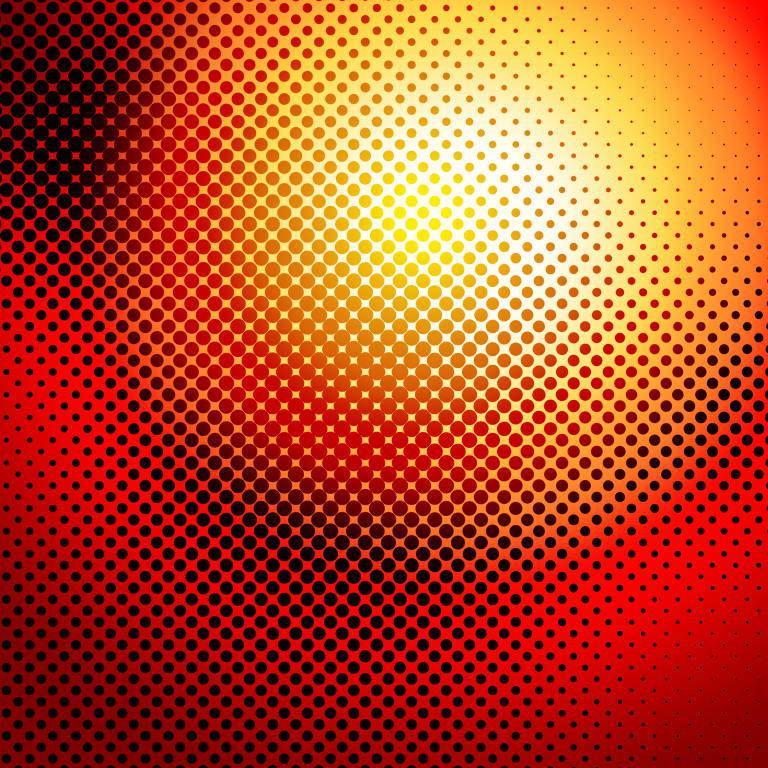
Write a WebGL 2 fragment shader that draws this background.

```glsl
#version 300 es
precision highp float;
// Halftone dots over a hot radial glow (white, yellow, orange, red, dark red).
// Two offset square lattices form the dot grid; a sum of soft bumps sets each
// dot's radius, and a second radial ramp colours the dots from yellow to black.

#define PITCH vec2(0.03014, 0.02962)
#define GRID_ORIGIN vec2(0.0085, 0.9896)
#define GLOW_CENTER vec2(0.586, 0.714)
#define CORE_CENTER vec2(0.592, 0.694)
#define DOT_GLOW_CENTER vec2(0.553, 0.720)
#define BASE_RADIUS 0.196
#define MAX_RADIUS 0.38
#define EDGE_SOFTNESS 0.0007

uniform vec2 u_resolution;
out vec4 fragColor;

// Gaussian bump of height 1
float bump(vec2 p, vec2 center, float width) {
    vec2 d = (p - center) / width;
    return exp(-0.5 * dot(d, d));
}

// Glow behind the dots
vec3 backgroundColor(vec2 p) {
    const vec3 white = vec3(1.0, 1.0, 0.97);
    const vec3 yellow = vec3(0.99, 0.86, 0.27);
    const vec3 orange = vec3(1.0, 0.50, 0.15);
    const vec3 red = vec3(1.0, 0.01, 0.0);
    const vec3 darkRed = vec3(0.50, 0.0, 0.0);

    float d = distance(p, GLOW_CENTER);
    vec3 color = mix(yellow, orange, smoothstep(0.25, 0.41, d));
    color = mix(color, red, smoothstep(0.38, 0.50, d));
    color = mix(color, darkRed, smoothstep(0.49, 0.82, d));
    color *= 1.0 - 0.4 * bump(p, vec2(0.0, 0.97), 0.13);
    float core = 1.0 - smoothstep(0.10, 0.31, distance(p, CORE_CENTER));
    return mix(color, white, core);
}

// Ramp seen through the dots
vec3 dotColor(vec2 p) {
    const vec3 yellow = vec3(1.0, 0.93, 0.0);
    const vec3 amber = vec3(0.92, 0.65, 0.03);
    const vec3 rust = vec3(0.86, 0.44, 0.03);
    const vec3 red = vec3(0.78, 0.0, 0.0);
    const vec3 black = vec3(0.01, 0.0, 0.0);

    float d = distance(p, DOT_GLOW_CENTER);
    vec3 color = mix(yellow, amber, smoothstep(0.02, 0.14, d));
    color = mix(color, rust, smoothstep(0.11, 0.21, d));
    color = mix(color, red, smoothstep(0.19, 0.31, d));
    return mix(color, black, smoothstep(0.31, 0.48, d));
}

// Dot radius, from the swelling and shrinking zones
float dotRadius(vec2 p) {
    float r = BASE_RADIUS;
    r += 0.183 * bump(p, vec2(0.48, 0.49), 0.26);
    r += 0.139 * bump(p, vec2(0.10, 0.83), 0.14);
    r += 0.078 * bump(p, vec2(0.96, 0.47), 0.10);
    r -= 0.196 * bump(p, vec2(0.90, 0.91), 0.25);
    r -= 0.174 * bump(p, vec2(0.94, 0.11), 0.17);
    r -= 0.130 * bump(p, vec2(0.00, 0.44), 0.12);
    return clamp(r, 0.025, MAX_RADIUS) * PITCH.x;
}

// Coverage of both lattices, the second shifted by half a cell
float dotCoverage(vec2 p, float edge) {
    float coverage = 0.0;
    for (int i = 0; i < 2; i++) {
        vec2 origin = GRID_ORIGIN + 0.5 * float(i) * PITCH;
        vec2 center = origin + PITCH * floor((p - origin) / PITCH + 0.5);
        float d = distance(p, center) - dotRadius(center);
        coverage = max(coverage, 1.0 - smoothstep(-edge, edge, d));
    }
    return coverage;
}

void main() {
    float side = min(u_resolution.x, u_resolution.y);
    vec2 p = (gl_FragCoord.xy - 0.5 * u_resolution) / side + 0.5;
    float edge = max(EDGE_SOFTNESS, 0.7 / side);

    vec3 color = mix(backgroundColor(p), dotColor(p), dotCoverage(p, edge));
    fragColor = vec4(color, 1.0);
}
```
